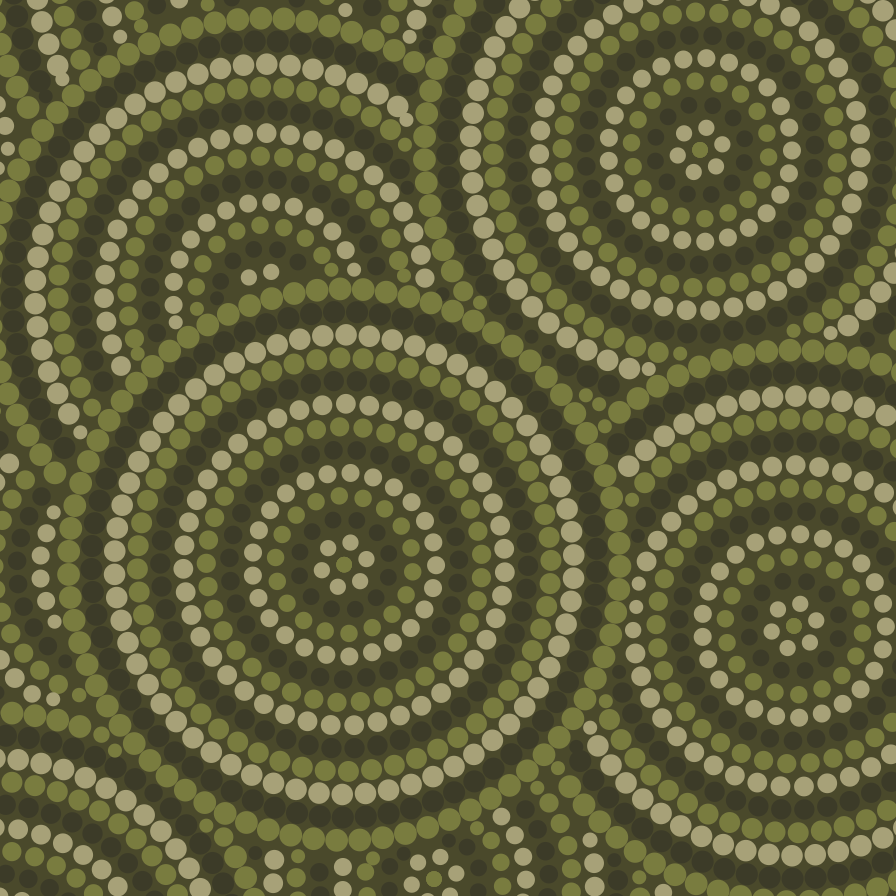
Write a WebGL 2 fragment shader that draws this pattern.

```glsl
#version 300 es
precision highp float;

uniform vec2 u_resolution;
out vec4 fragColor;

const float TAU = 6.2831853;
const float PITCH = 0.02565;       // spacing between rings
const float LAST_RING = 12.0;
const float ROSETTE_EDGE = 0.3216; // outer limit of a rosette
const float START_ANGLE = 0.245;   // first dot of every ring
const float SMALL_DOT = 0.0078;    // dot squeezed against a neighbour

const vec3 GROUND = vec3(0.29, 0.286, 0.17);
const vec3 DARK = vec3(0.237, 0.232, 0.157);
const vec3 GREEN = vec3(0.475, 0.485, 0.247);
const vec3 CREAM = vec3(0.655, 0.632, 0.472);

// Rosette centres, topmost first
const int ROSETTES = 9;
const vec2 CENTRES[ROSETTES] = vec2[](
    vec2(0.3841, 0.3698), vec2(0.8861, 0.3014), vec2(0.7813, 0.8327),
    vec2(0.2956, 0.6719), vec2(-0.0078, -0.1029), vec2(0.4844, 0.0189),
    vec2(0.1471, 0.3665), vec2(0.2956, 1.0378), vec2(-0.0938, 0.8346));

vec3 ringColor(float ring) {
    float band = mod(ring, 3.0);
    return band < 0.5 ? GREEN : band < 1.5 ? CREAM : DARK;
}

float ringRadius(float ring) {
    return 0.0087 + 0.00033 * ring;
}

float dotCount(float ring) {
    return max(floor(TAU * ring), 1.0);
}

float discCoverage(vec2 p, vec2 centre, float radius, float pixel) {
    return clamp(0.5 + (radius - distance(p, centre)) / pixel, 0.0, 1.0);
}

// Squeezes a dot out of the rosettes above it; returns its radius, 0 if hidden
float fitDot(inout vec2 centre, float radius, int layer) {
    for (int i = 0; i < layer; i++) {
        vec2 away = centre - CENTRES[i];
        float gap = length(away) - ROSETTE_EDGE;
        if (gap < -0.003) return 0.0;
        centre += normalize(away) * max(SMALL_DOT - gap, 0.0);
        radius = min(radius, max(gap, SMALL_DOT));
    }
    return radius;
}

// Paints the dots of one rosette that lie near p
vec3 paintRosette(vec3 color, vec2 p, int layer, float pixel) {
    vec2 local = p - CENTRES[layer];
    float reach = length(local);
    if (reach > ROSETTE_EDGE + PITCH) return color;

    float nearRing = floor(reach / PITCH + 0.5);
    float angle = atan(local.y, local.x) - START_ANGLE;
    for (float r = -1.0; r <= 1.0; r++) {
        float ring = nearRing + r;
        if (ring < 0.0 || ring > LAST_RING) continue;
        float stepAngle = TAU / dotCount(ring);
        float nearDot = floor(angle / stepAngle + 0.5);
        for (float d = -1.0; d <= 1.0; d++) {
            float dotAngle = START_ANGLE + (nearDot + d) * stepAngle;
            vec2 centre = CENTRES[layer]
                + ring * PITCH * vec2(cos(dotAngle), sin(dotAngle));
            float radius = fitDot(centre, ringRadius(ring), layer);
            if (radius <= 0.0) continue;
            color = mix(color, ringColor(ring),
                        discCoverage(p, centre, radius, pixel));
        }
    }
    return color;
}

void main() {
    float size = min(u_resolution.x, u_resolution.y);
    vec2 p = gl_FragCoord.xy / size;
    float pixel = 1.0 / size;

    // Lower rosettes first
    vec3 color = GROUND;
    for (int i = ROSETTES - 1; i >= 0; i--) {
        color = paintRosette(color, p, i, pixel);
    }
    fragColor = vec4(color, 1.0);
}
```
